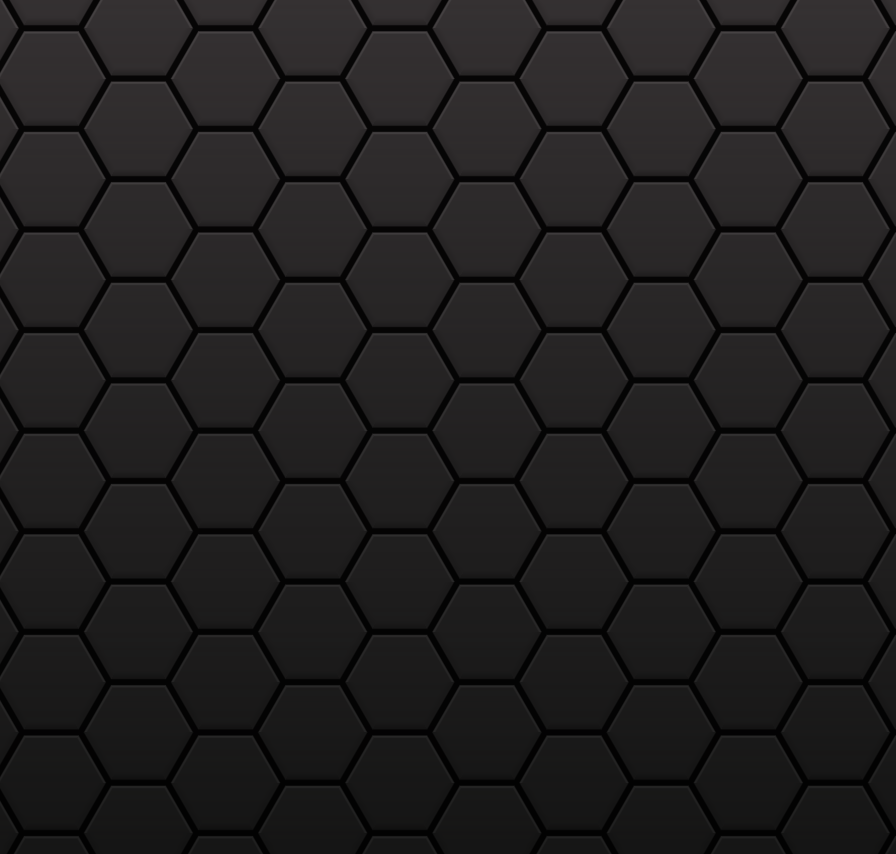
A Shadertoy shader for this pattern:

```glsl
// Lengths are fractions of the canvas height
const float PITCH = 0.1178;                  // vertical distance between tiles
const vec2  ANCHOR = vec2(0.0601, 0.908);    // centre of one tile
const float GROOVE = 0.0036;                 // half width of the dark gap
const float GROOVE_SOFT = 0.0011;            // blur of the gap edge
const float RIM_WIDTH = 0.0017;              // lit bevel along the tile edge
const float RIM_GAIN = 0.078;
const float SHADE_DEPTH = 0.010;             // reach of the shade near lower edges
const float TILE_SLOPE = 0.007;              // brightness change inside one tile
const float BAND_GAIN = 0.0022;              // faint horizontal streaks
const vec3  TILE_TOP = vec3(0.205, 0.190, 0.194);
const vec3  TILE_MID = vec3(0.137, 0.131, 0.132);
const vec3  TILE_LOW = vec3(0.083, 0.083, 0.082);
const vec3  GAP_TOP = vec3(0.024, 0.020, 0.021);
const vec3  GAP_LOW = vec3(0.008);
const vec2  SLANT = vec2(0.8660254, 0.5);    // normal of a slanted hexagon side

// Offset from the nearest centre of a flat-topped hexagon lattice
vec2 hexOffset(vec2 p) {
    vec2 cell = PITCH * vec2(2.0 * SLANT.x, 1.0);
    vec2 a = mod(p + 0.5 * cell, cell) - 0.5 * cell;
    vec2 b = mod(p, cell) - 0.5 * cell;
    return dot(a, a) < dot(b, b) ? a : b;
}

// x: distance inward from the cell border, y: upward part of the side normal
vec2 hexEdge(vec2 q) {
    vec2 s = abs(q);
    float slanted = dot(s, SLANT);
    float facing = (s.y > slanted ? 1.0 : SLANT.y) * sign(q.y);
    return vec2(0.5 * PITCH - max(s.y, slanted), facing);
}

vec3 verticalRamp(float y) {
    return y < 0.5 ? mix(TILE_LOW, TILE_MID, y * 2.0)
                   : mix(TILE_MID, TILE_TOP, y * 2.0 - 1.0);
}

float streaks(float y) {
    return sin(y * 410.0) * 0.5 + sin(y * 173.0 + 1.3) * 0.3 + sin(y * 67.0 + 4.0) * 0.2;
}

void mainImage(out vec4 fragColor, in vec2 fragCoord) {
    vec2 uv = fragCoord / iResolution.y;
    float pixel = 1.0 / iResolution.y;
    vec2 q = hexOffset(uv - ANCHOR);
    vec2 edge = hexEdge(q);
    float inset = edge.x - GROOVE;
    float soft = max(GROOVE_SOFT, 0.6 * pixel);

    // Tile face with its own slight slope
    vec3 tile = verticalRamp(uv.y);
    tile += TILE_SLOPE * q.y / PITCH + BAND_GAIN * streaks(uv.y);

    // Lower sides sink into shade, upper sides catch light
    float shade = (1.0 - smoothstep(0.0, SHADE_DEPTH, inset)) * max(-edge.y, 0.0);
    tile *= 1.0 - 0.22 * shade;
    float lit = smoothstep(-0.7, 1.0, edge.y);
    float rim = 1.0 - smoothstep(RIM_WIDTH - soft, RIM_WIDTH + soft, abs(inset - 0.5 * RIM_WIDTH));
    tile += RIM_GAIN * lit * rim * mix(0.6, 1.0, uv.y);

    // Dark gap between tiles
    vec3 gap = mix(GAP_LOW, GAP_TOP, uv.y);
    vec3 color = mix(gap, tile, smoothstep(-soft, soft, inset));
    fragColor = vec4(color, 1.0);
}
```
